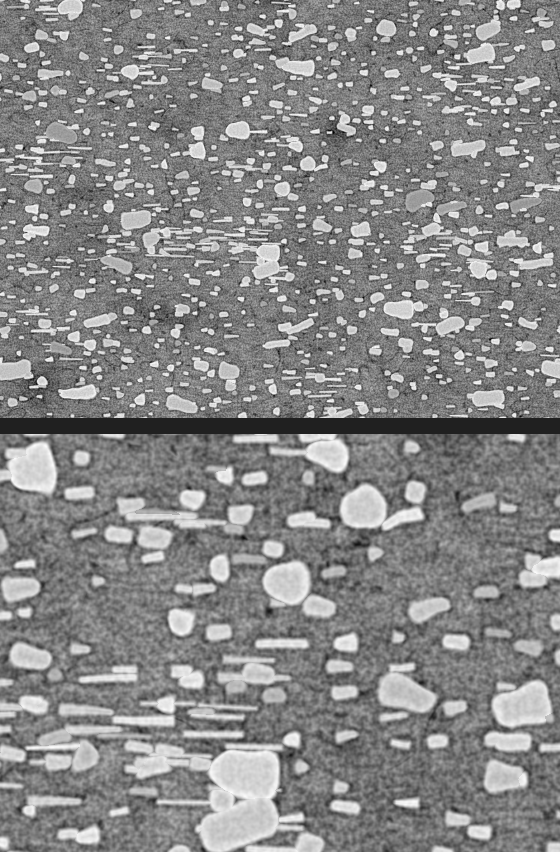
Top: the whole. Bottom: its middle third, enlarged.
A Shadertoy shader for this texture:

```glsl
// Electron micrograph of a steel-like matrix: pale rounded particles in four
// sizes, scattered on jittered grids, over a grey ground of gradient noise
// with fine grain, faint horizontal fibres, short cracks and dark pits.

const float MATRIX_GREY = 0.485;
const float RIM_GREY = 0.97;
const float CORE_GREY = 0.83;
const float RIM_WIDTH = 0.009;
const float EDGE_SOFTNESS = 0.0022;
const float HALO_WIDTH = 0.0045;
const float HALO_DEPTH = 0.10;
const float GRAIN = 0.20;
const float FIBRE = 0.12;
const float MOTTLE = 0.14;
const float CLOUD = 0.07;
const float CRACK_DEPTH = 0.15;
const float PIT_DEPTH = 0.20;
const float STAIN_DEPTH = 0.20;

vec2 hash2(vec2 p) {
    vec3 q = fract(vec3(p.xyx) * vec3(0.1031, 0.1030, 0.0973));
    q += dot(q, q.yzx + 33.33);
    return fract((q.xx + q.yz) * q.zy);
}

float cornerSlope(vec2 cell, vec2 offset) {
    float angle = 6.2832 * hash2(cell + 71.0).x;
    return dot(vec2(cos(angle), sin(angle)), offset);
}

float gradientNoise(vec2 p) {
    vec2 i = floor(p), f = p - i;
    vec2 u = f * f * f * (f * (f * 6.0 - 15.0) + 10.0);
    vec2 e = vec2(1.0, 0.0);
    float low = mix(cornerSlope(i, f), cornerSlope(i + e, f - e), u.x);
    float high = mix(cornerSlope(i + e.yx, f - e.yx), cornerSlope(i + 1.0, f - 1.0), u.x);
    return mix(low, high, u.y);
}

mat2 rotation(float angle) {
    float c = cos(angle), s = sin(angle);
    return mat2(c, s, -s, c);
}

// Rounded box, tapered and bent so that no two outlines agree.
float particleDistance(vec2 v, vec2 halfSize, vec2 shape) {
    float along = clamp(v.x / halfSize.x, -1.2, 1.2);
    v.y += (shape.y - 0.5) * 0.5 * along * along * halfSize.y;
    v.y /= 1.0 + (shape.x - 0.5) * 0.8 * along;
    float radius = min(halfSize.x, halfSize.y) * mix(0.6, 1.0, shape.y);
    vec2 q = abs(v) - halfSize + radius;
    return length(max(q, 0.0)) + min(max(q.x, q.y), 0.0) - radius;
}

// Nearest particle of one scattered layer: x = signed distance, y = tone.
vec2 scatter(vec2 p, vec2 cellSize, vec2 halfSize, float turn, float density, float clumping, float seed) {
    vec2 home = floor(p / cellSize);
    vec2 nearest = vec2(1.0);
    for (int k = 0; k < 9; k++) {
        vec2 cell = home + vec2(k % 3 - 1, k / 3 - 1);
        vec2 id = cell + seed;
        vec2 centre = (cell + hash2(id)) * cellSize;
        vec2 pick = hash2(id + 17.0);
        if (pick.x > density + clumping * gradientNoise(centre * vec2(4.0, 6.0) + seed)) continue;
        vec2 size = halfSize * mix(vec2(0.55), vec2(1.4), hash2(id + 31.0));
        vec2 shape = hash2(id + 47.0);
        float angle = (pick.y - 0.5) * 2.0 * turn;
        float d = particleDistance(rotation(angle) * (p - centre), size, shape);
        float tone = mix(0.87, 1.0, shape.x) - 0.16 * step(0.9, shape.y);
        if (d < nearest.x) nearest = vec2(d, tone);
    }
    return nearest;
}

vec2 nearer(vec2 a, vec2 b) {
    return a.x < b.x ? a : b;
}

float matrixGrey(vec2 p, float soft) {
    float grey = MATRIX_GREY;
    grey += CLOUD * gradientNoise(p * 6.0);
    vec2 bend = 0.02 * vec2(gradientNoise(p * 13.0), gradientNoise(p * 13.0 + 40.0));
    vec2 q = p + bend;
    grey += MOTTLE * (0.6 * gradientNoise(q * vec2(30.0, 45.0)) + 0.6 * gradientNoise(q * 85.0 + 9.0));
    grey += FIBRE * gradientNoise(q * vec2(35.0, 170.0) + 5.0);

    // Cracks follow the zero line of a noise field, broken up by another.
    float line = abs(gradientNoise(q * vec2(18.0, 26.0) + 23.0)) / 22.0;
    float broken = smoothstep(0.02, 0.3, gradientNoise(p * 11.0 + 60.0));
    grey -= CRACK_DEPTH * broken * (1.0 - smoothstep(0.0, 0.0012 + soft, line));

    // Pits and rare broad stains.
    float pit = scatter(q, vec2(0.034, 0.03), vec2(0.0042, 0.0022), 1.6, 0.45, 0.9, 301.0).x;
    grey -= PIT_DEPTH * smoothstep(soft, -soft, pit);
    grey -= STAIN_DEPTH * smoothstep(0.33, 0.65, gradientNoise(p * vec2(4.5, 6.5) + 83.0));
    return grey;
}

void mainImage(out vec4 fragColor, in vec2 fragCoord) {
    vec2 p = fragCoord / iResolution.y;
    float soft = max(EDGE_SOFTNESS, 0.7 / iResolution.y);
    vec2 wobble = vec2(gradientNoise(p * 45.0), gradientNoise(p * 45.0 + 19.0));
    vec2 q = p + 0.004 * wobble;

    // Large, medium and small particles, then stacks of thin lamellae.
    vec2 hit = scatter(q, vec2(0.17, 0.125), vec2(0.031, 0.0145), 0.45, 0.75, 0.3, 11.0);
    hit = nearer(hit, scatter(q, vec2(0.075, 0.06), vec2(0.0125, 0.0085), 0.4, 0.7, 0.5, 101.0));
    hit = nearer(hit, scatter(p, vec2(0.043, 0.029), vec2(0.0085, 0.0046), 0.22, 0.7, 1.0, 151.0));
    hit = nearer(hit, scatter(p, vec2(0.06, 0.014), vec2(0.021, 0.0026), 0.06, -0.25, 2.5, 211.0));

    float grey = matrixGrey(p, soft);
    float halo = 1.0 - smoothstep(0.0, HALO_WIDTH, hit.x - soft);
    grey -= HALO_DEPTH * halo;

    float body = mix(RIM_GREY, CORE_GREY, smoothstep(0.0, RIM_WIDTH, -hit.x)) * hit.y;
    grey = mix(grey, body, smoothstep(soft, -soft, hit.x));

    float grain = gradientNoise(p * 210.0) + 0.6 * gradientNoise(p * 330.0 + 7.0);
    grey += GRAIN * grain * mix(1.0, 0.35, smoothstep(soft, -soft, hit.x));
    fragColor = vec4(vec3(clamp(grey, 0.0, 1.0)), 1.0);
}
```
